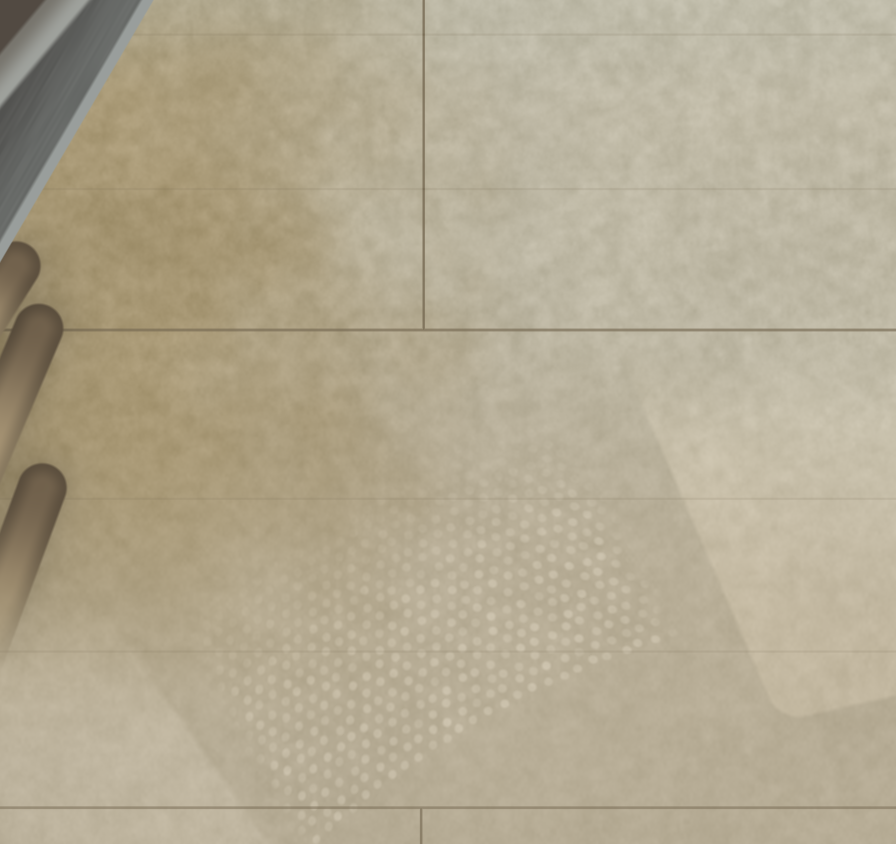
Write a Shadertoy shader that draws this texture.

```glsl
// A pale stone tiled floor with warm staining, soft light patches and a field of
// light dots, crossed at the left by a metal rail and three rounded legs.
// Built from value noise, half-plane and capsule distances, and a staggered grid.

float hash(vec2 p) {
    return fract(sin(dot(p, vec2(127.1, 311.7))) * 43758.5453);
}

float noise(vec2 p) {
    vec2 i = floor(p), f = fract(p);
    f = f * f * (3.0 - 2.0 * f);
    return mix(mix(hash(i), hash(i + vec2(1, 0)), f.x),
               mix(hash(i + vec2(0, 1)), hash(i + vec2(1, 1)), f.x), f.y);
}

float fbm(vec2 p) {
    float sum = 0.0, amp = 0.5;
    for (int i = 0; i < 4; i++) {
        sum += amp * noise(p);
        p = mat2(0.8, 0.6, -0.6, 0.8) * p * 2.03;
        amp *= 0.5;
    }
    return sum;
}

// Coverage of a thin line at signed distance d
float line(float d, float halfWidth, float px) {
    return 1.0 - smoothstep(halfWidth - px * 0.5, halfWidth + px, abs(d));
}

// Capsule from a to b: distance, and position along its axis
vec2 capsule(vec2 p, vec2 a, vec2 b, float r) {
    vec2 ab = b - a;
    float h = clamp(dot(p - a, ab) / dot(ab, ab), 0.0, 1.0);
    return vec2(length(p - a - h * ab) - r, h);
}

// Staggered, slightly jittered dots that fade towards the top of their field
float dotField(vec2 p) {
    vec2 q = p - vec2(0.400, 0.019);
    q = vec2(dot(q, vec2(0.873, 0.488)), dot(q, vec2(-0.488, 0.873)));
    q.y -= 0.45 * q.x * (0.46 - q.x);
    vec2 g = q / vec2(0.0195, 0.0165);
    g.x += 0.5 * mod(floor(g.y), 2.0);
    vec2 cell = floor(g);
    vec2 jitter = vec2(hash(cell), hash(cell + 37.0)) - 0.5;
    vec2 d = (fract(g) - 0.5 - 0.28 * jitter) * vec2(0.0195, 0.0165);
    float spot = 1.0 - smoothstep(0.0028, 0.0072, length(d));
    float field = smoothstep(-0.06, -0.02, q.x) * (1.0 - smoothstep(0.43, 0.48, q.x))
                * smoothstep(-0.005, 0.006, q.y) * (1.0 - smoothstep(0.12, 0.36, q.y));
    return spot * field * (0.6 + 0.4 * hash(cell + 11.0));
}

vec3 stone(vec2 p) {
    // Broad tone: cool at upper right, warm at left
    vec3 col = mix(vec3(0.715, 0.675, 0.585), vec3(0.745, 0.722, 0.645),
                   smoothstep(0.35, 0.75, p.y + 0.3 * (p.x - 0.5)));
    float cloud = fbm(p * 7.0) - 0.47;
    float warm = 1.0 - smoothstep(0.18, 0.60, p.x + 0.25 * cloud);
    warm *= smoothstep(0.08, 0.50, p.y) * (1.0 - 0.5 * smoothstep(0.88, 1.02, p.y));
    col = mix(col, vec3(0.650, 0.585, 0.440), 0.92 * warm);
    col += vec3(0.0, 0.008, 0.014) * smoothstep(0.85, 1.0, p.y);

    // Light patches with a rounded corner at the right, a soft top at the left
    vec2 d = vec2(dot(p - vec2(0.732, 0.586), vec2(0.917, 0.398)),
                  dot(p - vec2(0.930, 0.146), vec2(-0.216, 0.976)));
    float inside = 0.03 - length(max(0.03 - d, 0.0));
    float patchR = smoothstep(-0.003, 0.004, inside) * (1.0 - smoothstep(0.45, 0.61, p.y));
    float left = dot(p - vec2(0.124, 0.275), vec2(-0.814, -0.580));
    float patchL = smoothstep(-0.004, 0.006, left) * (1.0 - smoothstep(0.16, 0.30, p.y));
    col += vec3(0.050, 0.047, 0.045) * patchR + vec3(0.035, 0.036, 0.040) * patchL;

    // Mottling and fine grain
    float mottle = fbm(p * 62.0) - 0.47;
    col += mottle * vec3(0.085, 0.085, 0.095) * (0.65 + 0.5 * smoothstep(0.2, 0.7, p.y));
    col += cloud * 0.035 + (noise(p * vec2(260.0, 190.0)) - 0.5) * 0.014;
    return col + dotField(p) * vec3(0.070, 0.072, 0.078);
}

void mainImage(out vec4 fragColor, in vec2 fragCoord) {
    vec2 p = fragCoord / iResolution.y;
    float px = 1.0 / iResolution.y;
    vec3 col = stone(p);

    // Tile seams, strong and faint
    float seam = max(line(p.y - 0.609, 0.0014, px), 0.8 * line(p.y - 0.043, 0.0013, px));
    seam = max(seam, line(p.x - 0.502, 0.0011, px) * step(0.609, p.y) * 1.25);
    seam = max(seam, line(p.x - 0.499, 0.0012, px) * step(p.y, 0.043));
    float faint = max(line(p.y - 0.959, 0.001, px), line(p.y - 0.776, 0.001, px));
    faint = max(faint, max(line(p.y - 0.409, 0.001, px), line(p.y - 0.228, 0.001, px)));
    col = mix(col, vec3(0.46, 0.41, 0.32), 0.65 * seam + 0.13 * faint);

    // Legs, dark at the tip and lighter along the shaft, with a soft shadow
    vec2 tips[3] = vec2[3](vec2(0.050, 0.422), vec2(0.046, 0.611), vec2(0.019, 0.685));
    vec2 ends[3] = vec2[3](vec2(-0.050, 0.150), vec2(-0.060, 0.360), vec2(-0.060, 0.560));
    for (int i = 0; i < 3; i++) {
        vec2 leg = capsule(p, tips[i], ends[i], 0.029);
        float fade = i == 0 ? 1.0 - smoothstep(0.25, 0.85, leg.y) : 1.0;
        col *= 1.0 - 0.10 * fade * exp(-max(leg.x, 0.0) * 55.0);
        vec3 wood = mix(vec3(0.43, 0.37, 0.29), vec3(0.63, 0.56, 0.44), smoothstep(0.0, 0.6, leg.y));
        wood *= 0.84 + 0.20 * smoothstep(0.0, 0.022, -leg.x);
        col = mix(col, wood, fade * (1.0 - smoothstep(-0.002, 0.002, leg.x)));
    }

    // Metal rail: bright rim, grey face, light tube and dark corner
    vec2 r = p - vec2(0.0, 0.689);
    float across = dot(r, vec2(-0.863, 0.505));
    float along = dot(r, vec2(0.505, 0.863));
    float tube = across + 0.17 * (along - 0.165);
    float brushed = noise(vec2(along * 18.0, across * 320.0)) - 0.5;
    vec3 metal = mix(vec3(0.41, 0.42, 0.41), vec3(0.33, 0.33, 0.32), smoothstep(0.02, 0.09, across));
    metal += brushed * 0.035;
    metal = mix(vec3(0.60, 0.62, 0.61), metal, smoothstep(0.010, 0.015, across));
    vec3 tubeCol = mix(vec3(0.62, 0.63, 0.61), vec3(0.47, 0.46, 0.43), smoothstep(0.098, 0.130, tube));
    metal = mix(metal, tubeCol, smoothstep(0.088, 0.096, tube));
    metal = mix(metal, vec3(0.32, 0.29, 0.26), smoothstep(0.130, 0.136, tube));
    col = mix(col, metal, smoothstep(-px, px, across));

    fragColor = vec4(clamp(col, 0.0, 1.0), 1.0);
}
```
